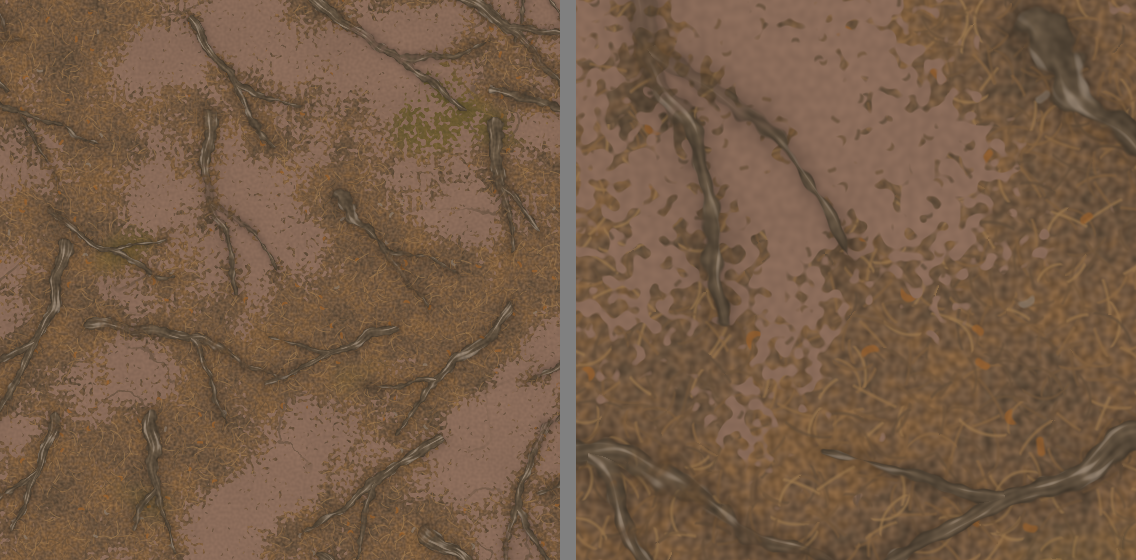
Left: the whole. Right: its middle third, enlarged.
A three.js fragment shader for this texture:

```glsl
// Forest floor: bare reddish clay with ragged patches of needle litter and
// forking, weathered roots. Gradient noise shapes the patches, wrapped tapered
// capsules make the roots, and jittered grids scatter needles and crumbs.

varying vec2 vUv;

const float TAU = 6.2831853;
const float SOFT = 0.001;
const float ROOT_GRID = 4.0;

const vec3 CLAY = vec3(0.54, 0.42, 0.35);
const vec3 HUMUS = vec3(0.36, 0.29, 0.22);
const vec3 SOIL = vec3(0.44, 0.34, 0.25);
const vec3 RUST = vec3(0.50, 0.37, 0.24);
const vec3 STRAW = vec3(0.62, 0.48, 0.31);
const vec3 BARK = vec3(0.38, 0.32, 0.25);
const vec3 WEATHERED = vec3(0.55, 0.49, 0.43);
const vec3 MOSS = vec3(0.39, 0.35, 0.16);
const vec3 LEAF = vec3(0.62, 0.38, 0.16);

vec2 hash2(vec2 p) {
  vec2 k = vec2(dot(p, vec2(127.1, 311.7)), dot(p, vec2(269.5, 183.3)));
  return fract(sin(k) * 43758.545);
}

vec2 heading(float angle) {
  return vec2(cos(angle), sin(angle));
}

// Coordinates of p along and across a given heading.
vec2 alongAcross(vec2 p, float angle) {
  vec2 h = heading(angle);
  return vec2(dot(p, h), dot(p, vec2(-h.y, h.x)));
}

float corner(vec2 cell, vec2 f, vec2 o) {
  return dot(heading(TAU * hash2(cell + o).x), f - o);
}

float gradientNoise(vec2 p) {
  vec2 c = floor(p);
  vec2 f = p - c;
  vec2 u = f * f * f * (f * (f * 6.0 - 15.0) + 10.0);
  float low = mix(corner(c, f, vec2(0.0)), corner(c, f, vec2(1.0, 0.0)), u.x);
  float high = mix(corner(c, f, vec2(0.0, 1.0)), corner(c, f, vec2(1.0)), u.x);
  return mix(low, high, u.y);
}

float fbm(vec2 p) {
  float sum = 0.0;
  float amplitude = 0.8;
  for (int i = 0; i < 4; i++) {
    sum += amplitude * gradientNoise(p);
    p = p * 2.03 + 17.7;
    amplitude *= 0.5;
  }
  return sum;
}

// Scattered curved strokes, size = half length and half width: (cover, tone).
vec2 scatter(vec2 p, float cells, vec2 size, float density, float seed) {
  vec2 best = vec2(0.0);
  for (int y = -1; y <= 1; y++) {
    for (int x = -1; x <= 1; x++) {
      vec2 cell = floor(p * cells) + vec2(float(x), float(y));
      vec2 place = hash2(cell + seed);
      vec2 kind = hash2(cell + seed + 41.3);
      vec2 q = alongAcross(p - (cell + place) / cells, TAU * kind.x);
      q.y += (place.x - 0.5) * q.x * q.x / size.x;
      float halfLength = size.x * mix(0.4, 1.0, place.y);
      float d = length(vec2(max(abs(q.x) - halfLength, 0.0), q.y)) - size.y;
      float cover = (1.0 - smoothstep(-SOFT, SOFT, d)) * step(kind.y, density);
      if (cover > best.x) best = vec2(cover, fract(kind.y * 37.0 + place.x));
    }
  }
  return best;
}

// Tapered capsule repeating over the canvas: (distance, along, across).
vec3 root(vec2 p, vec2 centre, float angle, float halfLength, float width) {
  vec2 q = alongAcross(fract(p - centre + 0.5) - 0.5, angle);
  float taper = width * mix(1.0, 0.3, clamp(q.x / halfLength * 0.5 + 0.5, 0.0, 1.0));
  float d = length(vec2(max(abs(q.x) - halfLength, 0.0), q.y)) - taper;
  return vec3(d, q.x, q.y);
}

vec3 nearer(vec3 a, vec3 b) {
  return a.x < b.x ? a : b;
}

// Nearest of all roots; each main root carries one thinner fork.
vec3 rootNetwork(vec2 p) {
  vec3 nearest = vec3(1.0);
  for (float i = 0.0; i < ROOT_GRID * ROOT_GRID; i++) {
    vec2 cell = vec2(mod(i, ROOT_GRID), floor(i / ROOT_GRID));
    vec2 r = hash2(cell + 5.2);
    vec2 s = hash2(cell + 63.8);
    vec2 centre = (cell + 0.15 + 0.7 * r) / ROOT_GRID;
    float angle = -0.25 * TAU + (s.x - 0.5) * 2.6;
    float halfLength = mix(0.07, 0.18, s.y);
    float width = mix(0.006, 0.015, r.y);
    nearest = nearer(nearest, root(p, centre, angle, halfLength, width));
    float forkAngle = angle + (r.x < 0.5 ? -0.65 : 0.65);
    float forkHalf = halfLength * 0.45;
    vec2 forkCentre = centre + heading(forkAngle) * forkHalf;
    nearest = nearer(nearest, root(p, forkCentre, forkAngle, forkHalf, width * 0.6));
  }
  return nearest;
}

vec3 clayColour(vec2 p) {
  vec3 colour = CLAY * (1.0 + 0.05 * fbm(p * 9.0) + 0.07 * gradientNoise(p * 170.0));
  float vein = abs(gradientNoise(p * 8.0 + 0.12 * fbm(p * 30.0)));
  float crack = (1.0 - smoothstep(0.008, 0.03, vein)) * smoothstep(0.05, 0.3, gradientNoise(p * 5.0 + 31.0));
  colour = mix(colour, HUMUS, 0.6 * crack);
  vec2 crumb = scatter(p, 75.0, vec2(0.0022, 0.0011), 0.3, 9.0);
  return mix(colour, mix(HUMUS, RUST, crumb.y * 0.7), 0.75 * crumb.x);
}

vec3 litterColour(vec2 p) {
  float tone = 0.5 + 0.7 * fbm(p * 14.0) + 0.55 * gradientNoise(p * 120.0);
  vec3 colour = mix(HUMUS, SOIL, smoothstep(0.0, 0.5, tone));
  colour = mix(colour, RUST, smoothstep(0.4, 0.95, tone));
  colour *= 1.0 + 0.28 * gradientNoise(p * 210.0);
  for (float layer = 0.0; layer < 4.0; layer++) {
    vec2 needle = scatter(p, 44.0, vec2(0.014, 0.0009), 0.85, 20.0 + 7.0 * layer);
    vec3 tint = mix(mix(HUMUS, RUST, needle.y * 1.6), STRAW, smoothstep(0.55, 1.0, needle.y));
    colour = mix(colour, tint, 0.65 * needle.x);
  }
  vec2 flake = scatter(p, 32.0, vec2(0.004, 0.0022), 0.2, 77.0);
  colour = mix(colour, mix(LEAF, WEATHERED, step(0.75, flake.y)), 0.65 * flake.x);
  return mix(colour, MOSS, 0.6 * smoothstep(0.28, 0.5, gradientNoise(p * 4.5 + 53.0)));
}

vec3 barkColour(vec3 r, vec2 p) {
  float fibre = gradientNoise(vec2(r.y * 35.0, r.z * 260.0));
  float pale = smoothstep(0.0, 0.4, fibre + 0.5 * gradientNoise(p * 13.0) - 0.1);
  vec3 colour = mix(BARK, WEATHERED, 0.7 * pale) * (1.0 + 0.35 * fibre + 0.15 * gradientNoise(p * 180.0));
  return colour * mix(1.0, 0.8, smoothstep(-0.004, 0.0, r.x));
}

void main() {
  vec2 p = vUv;
  vec2 bend = vec2(gradientNoise(p * 4.0), gradientNoise(p * 4.0 + 19.0));
  vec2 kink = vec2(gradientNoise(p * 19.0), gradientNoise(p * 19.0 + 37.0));
  vec3 r = rootNetwork(p + 0.05 * bend + 0.012 * kink);
  r.x += 0.006 * gradientNoise(p * 75.0);

  // Litter drifts against the roots and breaks into specks at its rim.
  float drift = fbm(p * 3.6 + 4.0) + 0.28 * exp(-28.0 * max(r.x, 0.0)) - 0.07;
  drift += 0.35 * gradientNoise(p * 125.0) + 0.15 * gradientNoise(p * 45.0);
  vec3 colour = mix(clayColour(p), litterColour(p), smoothstep(-0.04, 0.04, drift));

  // Roots darken the ground beside them and sink under it in places.
  colour *= 1.0 - 0.18 * exp(-160.0 * max(r.x, 0.0));
  float exposed = smoothstep(-0.35, -0.1, gradientNoise(p * 7.0 + 11.0) + 0.3 * gradientNoise(p * 90.0));
  float cover = (1.0 - smoothstep(-SOFT, SOFT, r.x)) * mix(0.3, 0.95, exposed);
  gl_FragColor = vec4(mix(colour, barkColour(r, p), cover), 1.0);
}
```
